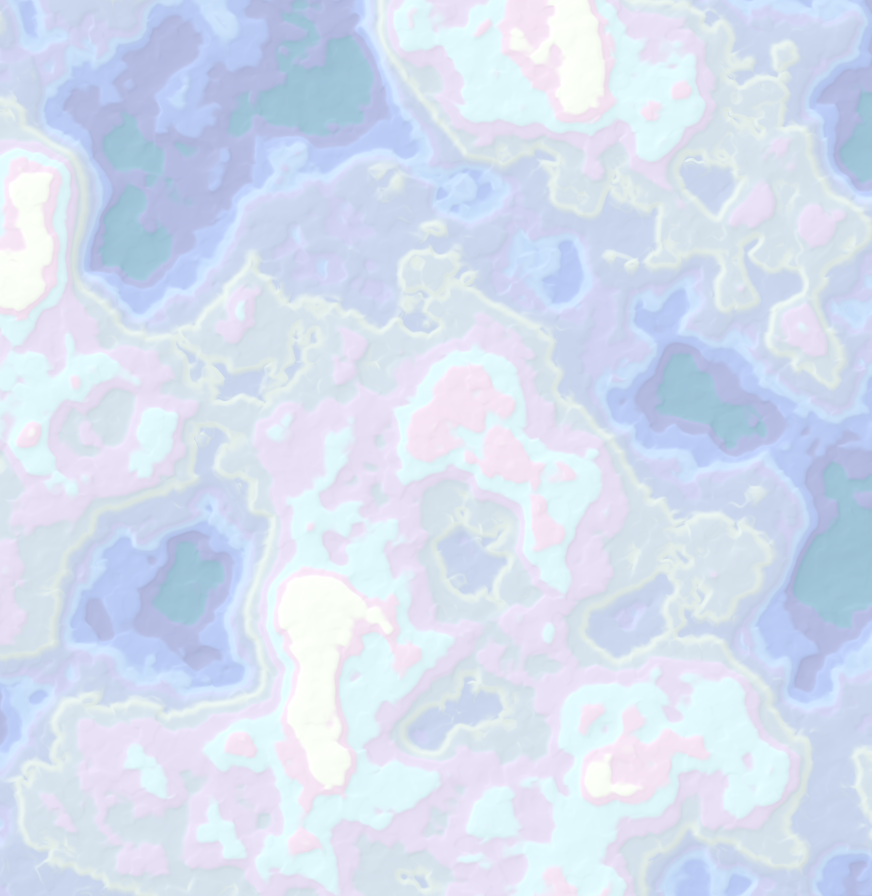
Reproduce this texture procedurally as a Shadertoy shader.

```glsl
// Pastel marbled relief: a layered smooth cellular height field is cut
// into soft colour bands, like a contour map, then lit as a shallow
// emboss with pale rims along two of the main contour lines.

vec3 hash3(vec2 p) {
    vec3 q = fract(p.xyx * vec3(0.1031, 0.1030, 0.0973));
    q += dot(q, q.yxz + 33.33);
    return fract((q.xxy + q.yzz) * q.zyx);
}

// Smooth cellular noise: random cell values blended by distance, -1 to 1
float cellNoise(vec2 p) {
    vec2 cell = floor(p);
    float total = 0.0, weights = 0.0;
    for (int y = -1; y <= 1; y++)
    for (int x = -1; x <= 1; x++) {
        vec2 id = cell + vec2(x, y);
        vec3 rnd = hash3(id + 100.0);
        vec2 d = id + 0.12 + 0.76 * rnd.xy - p;
        float w = exp(-6.0 * dot(d, d));
        total += w * (2.0 * rnd.z - 1.0);
        weights += w;
    }
    return total / weights;
}

// Layered height, scaled to a spread of about one
float height(vec2 p) {
    float sum = 0.0, gain = 1.75;
    p = p * 5.2 + 3.7;
    for (int i = 0; i < 5; i++) {
        sum += gain * cellNoise(p);
        p = mat2(1.6, 1.2, -1.2, 1.6) * p + 17.3;
        gain *= 0.48;
    }
    return sum;
}

// Soft line at a contour level, with its width in canvas units
float contour(float h, float level, float slope, float width) {
    float d = (h - level) / (max(slope, 5.0) * width);
    return exp(-d * d);
}

void mainImage(out vec4 fragColor, in vec2 fragCoord) {
    vec2 uv = fragCoord / iResolution.y;

    // Height and slope
    float e = 0.002;
    float h = height(uv);
    vec2 grad = vec2(height(uv + vec2(e, 0.0)) - h,
                     height(uv + vec2(0.0, e)) - h) / e;
    float slope = length(grad);

    // Colour bands from the deepest to the highest
    vec3 bands[11] = vec3[11](
        vec3(0.63, 0.77, 0.85),   // teal
        vec3(0.71, 0.74, 0.89),   // mauve
        vec3(0.73, 0.80, 0.96),   // blue
        vec3(0.78, 0.87, 0.98),   // light blue
        vec3(0.82, 0.83, 0.95),   // lilac
        vec3(0.79, 0.84, 0.93),   // grey blue
        vec3(0.84, 0.89, 0.93),   // grey green
        vec3(0.91, 0.88, 0.96),   // pink
        vec3(0.88, 0.97, 0.99),   // pale cyan
        vec3(0.96, 0.90, 0.96),   // rose
        vec3(0.98, 1.00, 0.97));  // cream white
    float levels[10] = float[10](-1.75, -1.32, -0.92, -0.68, -0.48,
                                 0.07, 0.62, 1.08, 1.55, 1.85);
    vec3 color = bands[0];
    float edge = 0.0;
    for (int i = 0; i < 10; i++) {
        float soft = 0.05 + 0.5 * slope / iResolution.y;
        color = mix(color, bands[i + 1],
                    smoothstep(levels[i] - soft, levels[i] + soft, h));
        edge = max(edge, contour(h, levels[i], slope, 0.004));
    }

    // Pale rims on the main contours
    color = mix(color, vec3(0.91, 0.95, 0.92), 0.75 * contour(h, 0.11, slope, 0.005));
    color = mix(color, vec3(0.82, 0.90, 0.99), 0.6 * contour(h, -0.76, slope, 0.005));

    // Emboss lit from the upper left, strongest along band edges
    float light = dot(grad, normalize(vec2(1.0, -1.0)));
    light /= 1.0 + abs(light) / 40.0;
    color += light * (0.0006 + 0.0011 * edge);

    fragColor = vec4(clamp(color, 0.0, 1.0), 1.0);
}
```
